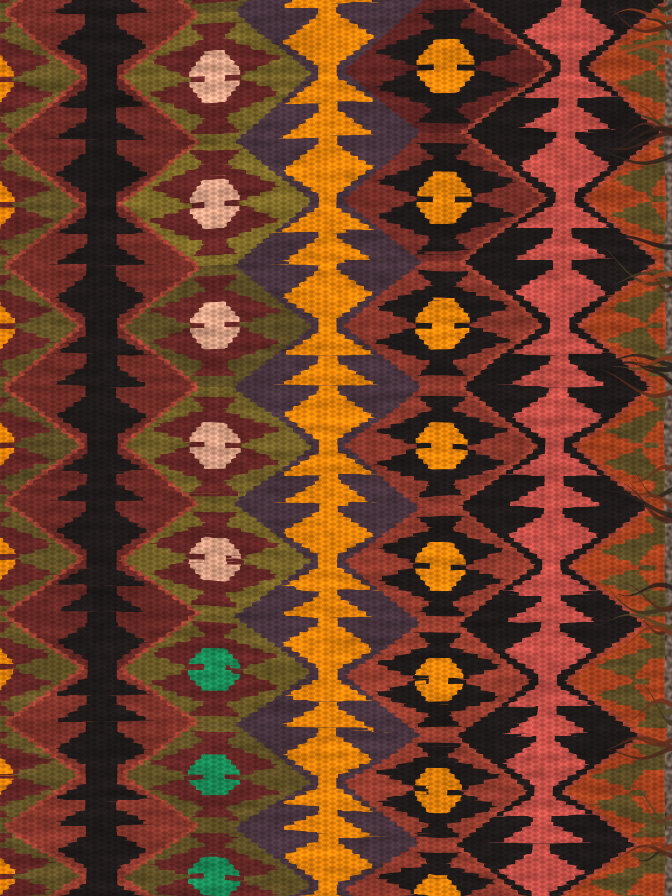
A Shadertoy shader for this pattern:

```glsl
// Flat-woven kilim: three toothed spines between columns of hooked medallions, with a frayed edge.

// Lengths are in cloth units: the canvas is CLOTH_HEIGHT units tall, y runs downward.
const float CLOTH_HEIGHT = 768.0;
const float CLOTH_WIDTH = 576.0;
const float SPINE_X = 281.0;        // middle spine
const float SPINE_GAP = 194.0;      // distance between spines
const float ROW_PITCH = 110.0;      // height of the first repeat
const float ROW_SHRINK = 1.75;      // repeats tighten down the cloth
const float FIRST_ROW_Y = 67.0;
const float TOOTH_WIDTH = 39.0;     // half width of spine teeth
const float WEFT_STEP = 4.5;        // height of the stepped edges
const vec2 WEAVE_SIZE = vec2(6.0, 4.2);
const int STRANDS = 48;

const vec3 BLACK = vec3(0.125, 0.105, 0.105);
const vec3 PURPLE = vec3(0.285, 0.205, 0.245);
const vec3 MAROON = vec3(0.36, 0.14, 0.135);
const vec3 RED = vec3(0.61, 0.25, 0.19);
const vec3 ROSE = vec3(0.76, 0.31, 0.28);
const vec3 RUST = vec3(0.66, 0.26, 0.12);
const vec3 OLIVE = vec3(0.36, 0.30, 0.15);
const vec3 MOSS = vec3(0.50, 0.42, 0.16);
const vec3 ORANGE = vec3(0.91, 0.52, 0.04);
const vec3 PALE = vec3(0.87, 0.64, 0.53);
const vec3 EMERALD = vec3(0.10, 0.54, 0.34);
const vec3 GROUND = vec3(0.40, 0.34, 0.30);

float hash(vec2 p) {
    return fract(sin(dot(p, vec2(127.1, 311.7))) * 43758.5);
}

float gradientDot(vec2 cell, vec2 offset) {
    float angle = 6.2832 * hash(cell);
    return dot(vec2(cos(angle), sin(angle)), offset);
}

float gradientNoise(vec2 p) {
    vec2 i = floor(p), f = p - i, w = f * f * (3.0 - 2.0 * f);
    vec2 e = vec2(1.0, 0.0);
    return mix(mix(gradientDot(i, f), gradientDot(i + e, f - e), w.x),
               mix(gradientDot(i + e.yx, f - e.yx), gradientDot(i + 1.0, f - 1.0), w.x), w.y);
}

// Antialiased coverage of the inside (negative side) of a field
float inside(float d) {
    return clamp(0.5 - d / max(fwidth(d), 1e-4), 0.0, 1.0);
}

// Row coordinate: whole numbers fall on medallion centres
float rowAt(vec2 p) {
    float across = clamp((p.x - 188.0) / 189.0, 0.0, 1.0);
    float pitch = ROW_PITCH + 4.0 * across;
    float y = p.y - FIRST_ROW_Y + 10.0 * across;
    return (pitch - sqrt(pitch * pitch - 4.0 * ROW_SHRINK * y)) / (2.0 * ROW_SHRINK);
}

// Two flat-based triangles, then a diamond, per repeat
float toothProfile(float phase) {
    float f = fract(4.0 * phase);
    float triangle = min(f / 0.92, (1.0 - f) / 0.08);
    return phase < 0.5 ? triangle : 1.0 - 4.0 * abs(phase - 0.75);
}

float hookedMotif(vec2 q) {
    float prongs = q.x - 56.0 + 2.6 * abs(q.y - 14.0);
    float cap = max(q.x - 6.0 - 1.1 * (q.y - 30.0), q.y - 44.0);
    return min(prongs, cap);
}

float notchedCentre(vec2 q) {
    float hexagon = max(q.x - 22.0 + 0.9 * max(q.y - 6.0, 0.0), q.y - 21.0);
    return max(hexagon, -max(q.y - 2.5, 9.0 - q.x));
}

vec3 medallion(vec2 q, float column, float row) {
    float tint = hash(vec2(column, row));
    vec3 field = mix(OLIVE, MOSS, tint * tint), motif = MAROON * 1.1, centre = ORANGE;
    if (column == -1.0) centre = row > 4.5 ? EMERALD : PALE;
    if (column == 0.0) {
        field = mix(MAROON, RED, smoothstep(-0.5, 2.5, row) * (0.75 + 0.3 * tint));
        motif = BLACK;
    }
    if (column == 1.0) { field = RUST; motif = OLIVE; centre = RUST; }
    vec3 color = mix(field, motif, inside(hookedMotif(q)));
    return mix(color, centre, inside(notchedCentre(q)));
}

void mainImage(out vec4 fragColor, in vec2 fragCoord) {
    vec2 cloth = vec2(fragCoord.x, iResolution.y - fragCoord.y) * CLOTH_HEIGHT / iResolution.y;

    // Hand-woven drift and stepped weft edges
    vec2 p = cloth;
    p.x -= 15.0 * (1.0 - p.y / 420.0) * smoothstep(330.0, 480.0, p.x);
    p += 2.5 * vec2(gradientNoise(cloth / 45.0), gradientNoise(cloth / 45.0 + 31.0));
    float weft = p.y / WEFT_STEP;
    p.y = (floor(weft) + smoothstep(0.3, 0.7, fract(weft))) * WEFT_STEP;

    float u = (p.x - SPINE_X) / SPINE_GAP;
    float row = rowAt(p), phase = fract(row), nearRow = floor(row + 0.5);

    // Medallion columns
    vec2 q = abs(vec2(fract(u) - 0.5, row - nearRow)) * vec2(SPINE_GAP, 104.0);
    vec3 color = medallion(q, floor(u), nearRow);

    // Zigzag bands and toothed spines
    float spine = clamp(floor(u + 0.5), -1.0, 1.0);
    float dx = abs(u - spine) * SPINE_GAP;
    float band = dx - 14.0 - 66.0 * (1.0 - abs(2.0 * phase - 1.0));
    vec3 bandColor = spine == 0.0 ? PURPLE : BLACK, spineColor = spine == 0.0 ? ORANGE : ROSE;
    if (spine < 0.0) {
        bandColor = mix(MAROON, RED, hash(vec2(floor(row), 7.0)));
        spineColor = BLACK;
    }
    if (spine != 0.0) color = mix(color, RED * 1.05, inside(band - 5.0));
    color = mix(color, bandColor, inside(band));
    float stem = spine < 0.0 ? 13.0 : 8.0;
    color = mix(color, spineColor, inside(dx - max(stem, TOOTH_WIDTH * toothProfile(phase))));

    // Dye streaks and woven ribs
    float streak = gradientNoise(cloth / vec2(70.0, 7.0)) + 0.6 * gradientNoise(cloth / 9.0);
    color *= 1.0 + 0.24 * streak;
    vec2 weave = cloth / WEAVE_SIZE;
    weave.y += 0.5 * floor(weave.x);
    color *= 0.98 + 0.07 * cos(6.2832 * weave.x) + 0.08 * cos(6.2832 * weave.y);

    // Ground beyond the selvage
    float edge = CLOTH_WIDTH - 6.0 + 4.0 * gradientNoise(vec2(cloth.y / 50.0, 3.0));
    color = mix(color, GROUND * (1.0 + 0.8 * gradientNoise(cloth / 4.0)), inside(edge - cloth.x));

    // Loose fringe strands, gathered in tufts
    for (int i = 0; i < STRANDS; i++) {
        float id = float(i), tuft = floor(id / 6.0);
        float size = mix(20.0, 70.0, hash(vec2(id, 1.0)));
        float along = (CLOTH_WIDTH - cloth.x) / size;
        float root = 100.0 * tuft + 45.0 * hash(vec2(id, 2.0));
        float bend = 50.0 * (hash(vec2(id, 3.0)) - 0.65);
        float curve = root + bend * along * along + 5.0 * sin(5.0 * along + id);
        float strand = max(abs(cloth.y - curve) - 2.4 * (1.0 - along), (along - 1.0) * size);
        vec3 thread = mix(BLACK, mod(id, 3.0) < 1.0 ? OLIVE : RUST, hash(vec2(id, 4.0)));
        color = mix(color, thread, 0.85 * inside(strand));
    }
    fragColor = vec4(clamp(color, 0.0, 1.0), 1.0);
}
```
